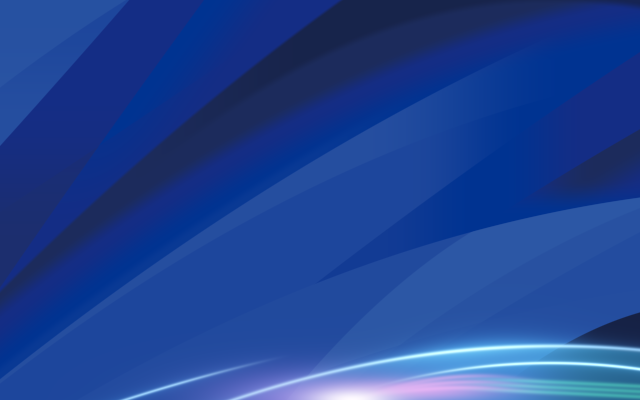
Write a Shadertoy shader that draws this background.

```glsl
// Overlapping translucent blue sheets sweep up to the right, above glowing arcs.
// Every edge is a parabola through three points on a 16 x 10 canvas; sheets are
// blended by signed distance to it, then light streaks are screened on top.

const vec3 ROYAL  = vec3(0.00, 0.20, 0.57);
const vec3 INDIGO = vec3(0.08, 0.175, 0.52);
const vec3 SLATE  = vec3(0.11, 0.18, 0.43);
const vec3 NAVY   = vec3(0.11, 0.17, 0.36);
const vec3 INK    = vec3(0.085, 0.13, 0.27);
const vec3 MID    = vec3(0.115, 0.275, 0.61);
const vec3 PALE   = vec3(0.145, 0.305, 0.625);
const vec3 MIST   = vec3(0.18, 0.35, 0.65);
const vec3 SKY    = vec3(0.22, 0.58, 0.98);
const vec3 PINK   = vec3(0.95, 0.30, 0.72);
const vec3 VIOLET = vec3(0.60, 0.34, 0.80);
const vec3 GREEN  = vec3(0.22, 0.80, 0.50);

// Approximate signed distance to the parabola through a, b, c (positive above)
float arc(vec2 p, vec2 a, vec2 b, vec2 c) {
    float s = (b.y - a.y) / (b.x - a.x);
    float k = ((c.y - b.y) / (c.x - b.x) - s) / (c.x - a.x);
    float y = a.y + (p.x - a.x) * (s + k * (p.x - b.x));
    float slope = s + k * (2.0 * p.x - a.x - b.x);
    return (p.y - y) / sqrt(1.0 + slope * slope);
}

float fill(float d, float soft) { return smoothstep(-soft, soft, d); }

float bell(float x, float width) { return exp(-x * x / (width * width)); }

vec3 screen(vec3 base, vec3 light) {
    return 1.0 - (1.0 - base) * (1.0 - clamp(light, 0.0, 1.0));
}

// Thin bright core with a wider coloured halo
vec3 streak(float d, float core, float halo, vec3 tint) {
    return mix(tint, vec3(1.0), 0.6) * bell(d, core) + tint * 0.5 * exp(-abs(d) / halo);
}

// Upper left corner and the dark diagonal wedge
vec3 upperSheets(vec2 p, float px) {
    float fold = arc(p, vec2(0, 2.81), vec2(2.4, 6.25), vec2(5.1, 10));
    float crease = arc(p, vec2(0, 4.7), vec2(2.4, 6.3), vec2(7.9, 10));
    vec3 left = mix(SLATE, INDIGO, smoothstep(3.5, 7.5, p.y));
    left = mix(left, SLATE, 0.45 * fill(-crease, px));
    vec3 right = mix(INDIGO, ROYAL, smoothstep(4.0, 7.0, p.y) * smoothstep(1.7, 0.1, -fold));
    right = mix(right, INDIGO, 0.4 * fill(-crease, px));
    vec3 col = mix(right, left, fill(fold, px));
    float corner = arc(p, vec2(0, 6.35), vec2(1.67, 8.22), vec2(3.23, 10));
    float tip = arc(p, vec2(0, 7.81), vec2(1.56, 8.95), vec2(3.15, 10));
    col = mix(col, mix(MID, PALE, smoothstep(9.5, 7.0, p.y)), fill(corner, px));
    col = mix(col, MIST, 0.55 * fill(tip, px));

    float wedgeTop = arc(p, vec2(0, 2.71), vec2(4.17, 6.56), vec2(8.54, 10));
    float wedgeBase = arc(p, vec2(0, 2.2), vec2(5.42, 6.04), vec2(15.6, 10));
    float sheen = arc(p, vec2(3, 5.1), vec2(6.5, 7.75), vec2(13.5, 10));
    vec3 wedge = mix(ROYAL, INDIGO, smoothstep(-1.1, -0.15, wedgeBase));
    wedge = mix(wedge, NAVY, smoothstep(-0.2, 0.35, wedgeBase));
    wedge = mix(wedge, INK, 0.75 * fill(sheen, 0.12) * smoothstep(3.0, 8.0, p.x));
    return mix(col, wedge, fill(-wedgeTop, 0.05));
}

// Broad light band and the darker folds on its right
vec3 middleSheets(vec3 col, vec2 p, float px) {
    float bandTop = arc(p, vec2(0, 0.52), vec2(5.33, 4.4), vec2(9.02, 6.67));
    float bandBase = arc(p, vec2(5.33, 4), vec2(10.67, 6.56), vec2(16, 8.08));
    float diagonal = arc(p, vec2(5, 0.62), vec2(10.67, 5), vec2(16, 8.7));
    col = mix(col, MID, 0.3 * fill(0.22 - bandTop, 0.12) * smoothstep(11.0, 7.0, p.x));
    col = mix(col, PALE, fill(-bandTop, px) * smoothstep(14.2, 9.0, p.x));
    vec3 body = mix(MID, ROYAL, smoothstep(10.2, 13.2, p.x));
    col = mix(col, body, fill(-bandBase, px));
    vec3 fold = mix(vec3(0.07, 0.23, 0.58), ROYAL, smoothstep(9.5, 12.0, p.x));
    fold = mix(fold, INDIGO, smoothstep(12.5, 14.8, p.x));
    col = mix(col, fold, fill(-diagonal, px));

    float shade = arc(p, vec2(12, 4.33), vec2(14.4, 5.83), vec2(16, 6.77));
    vec3 dusk = mix(INDIGO, NAVY, smoothstep(12.8, 15.0, p.x) * smoothstep(1.3, 0.3, -shade));
    dusk = mix(dusk, ROYAL, smoothstep(5.5, 4.6, p.y));
    return mix(col, dusk, fill(-shade, px));
}

// Pale sheets under the long lower arc
vec3 lowerSheets(vec3 col, vec2 p, float px) {
    float rim = arc(p, vec2(2.1, 0.1), vec2(7.92, 2.92), vec2(16, 5.06));
    float lobeLeft = arc(p, vec2(7.7, 0.62), vec2(10, 2.9), vec2(12, 4.33));
    float lobeRight = arc(p, vec2(10.4, 1.67), vec2(13.54, 3.65), vec2(16, 4.8));
    float pleat = arc(p, vec2(12.1, 1.98), vec2(13.3, 2.7), vec2(16, 4.2));
    float hem = arc(p, vec2(8.33, 0.83), vec2(13.33, 2.25), vec2(16, 2.75));
    float corner = arc(p, vec2(14.17, 1.42), vec2(15, 1.83), vec2(16, 2.19));
    col = mix(col, mix(MID, PALE, 0.5), fill(-rim, px));
    col = mix(col, MIST, 0.85 * fill(-rim, px) * fill(-lobeLeft, px));
    col = mix(col, PALE, 0.6 * fill(-lobeRight, px));
    col = mix(col, MID, 0.45 * fill(-pleat, px));
    col = mix(col, PALE, 0.6 * fill(-hem, px));
    return mix(col, INK, fill(-corner, px) * smoothstep(12.5, 15.0, p.x));
}

// Hazes, light arcs and coloured streaks along the bottom
vec3 addGlow(vec3 col, vec2 p) {
    float main = arc(p, vec2(5.83, 0), vec2(10.42, 1.1), vec2(16, 1.25));
    float inner = arc(p, vec2(8.96, 0.21), vec2(12.9, 0.9), vec2(16, 0.77));
    float faint = arc(p, vec2(3.12, 0), vec2(5, 0.56), vec2(7.08, 1.08));
    float under = fill(-main, 0.12);
    col = screen(col, VIOLET * 0.75 * bell(p.x - 7.8, 2.6) * bell(p.y, 0.75));
    col = screen(col, SKY * 0.55 * under * bell(p.x - 11.5, 3.2));
    col = screen(col, vec3(0.05, 0.25, 0.32) * under * smoothstep(12.0, 15.0, p.x));
    col = screen(col, SKY * 0.8 * bell(p.x - 12.0, 2.1) * exp(-abs(main) / 0.22));
    col = screen(col, streak(main, 0.05, 0.14, SKY) * (0.6 + 0.4 * bell(p.x - 11.8, 2.5)));
    col = screen(col, streak(inner, 0.04, 0.10, SKY) * smoothstep(9.0, 13.0, p.x));
    col = screen(col, 0.65 * streak(faint, 0.04, 0.10, SKY) * smoothstep(7.4, 4.0, p.x));
    col = screen(col, PINK * 0.75 * bell(p.x - 10.6, 2.0) * bell(p.y - 0.25, 0.28));
    for (int i = 0; i < 3; i++) {
        float lift = 0.13 * float(i);
        float rose = arc(p, vec2(9, 0.05), vec2(11.2, 0.3 + lift), vec2(14, 0.1 + lift));
        float mint = arc(p, vec2(11, 0.3 + lift), vec2(13.5, 0.2 + lift), vec2(16, 0.08 + lift));
        col = screen(col, PINK * 0.5 * bell(rose, 0.06) * bell(p.x - 11.3, 1.5));
        col = screen(col, GREEN * 0.55 * bell(mint, 0.06) * smoothstep(11.0, 13.5, p.x));
    }
    return screen(col, vec3(1.0, 0.96, 1.0) * bell(p.x - 8.8, 1.1) * bell(p.y, 0.3));
}

void mainImage(out vec4 fragColor, in vec2 fragCoord) {
    vec2 p = fragCoord / iResolution.xy * vec2(16, 10);
    float px = 8.0 / iResolution.y;
    vec3 col = upperSheets(p, px);
    col = middleSheets(col, p, px);
    col = lowerSheets(col, p, px);
    fragColor = vec4(addGlow(col, p), 1.0);
}
```
